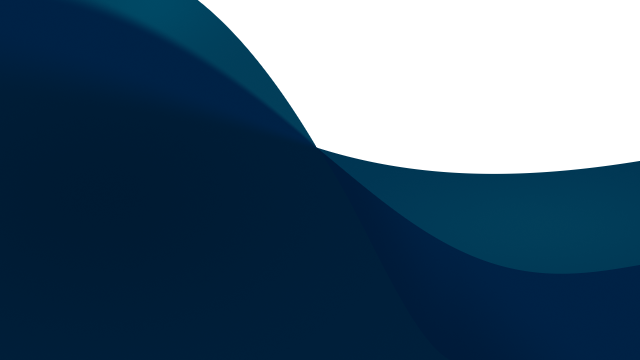
Give the GLSL for this background, as a Shadertoy shader.

```glsl
const float ASPECT = 16.0 / 9.0;
const vec2 PINCH = vec2(0.880, 0.590);   // point where all folds meet

const vec3 WHITE      = vec3(1.0);
const vec3 DARK       = vec3(0.000, 0.104, 0.198);
const vec3 DARK_RIM   = vec3(0.000, 0.124, 0.232);
const vec3 NAVY       = vec3(0.000, 0.132, 0.272);
const vec3 NAVY_SHADE = vec3(0.000, 0.106, 0.225);
const vec3 TEAL       = vec3(0.006, 0.242, 0.350);
const vec3 TEAL_SHADE = vec3(0.000, 0.205, 0.320);
const vec3 TEAL_LIGHT = vec3(0.000, 0.285, 0.395);

// Fold profiles: cubic factors of t, the horizontal offset from the pinch
const vec4 CREST_LEFT  = vec4(-1.690, -1.364, 0.0, 0.0);
const vec4 CREST_RIGHT = vec4(-0.319, 0.392, -0.092, 0.0);
const vec4 TEAL_LEFT   = vec4(-0.916, -0.447, 0.0, 0.0);
const vec4 TEAL_RIGHT  = vec4(-0.8165, -0.2556, 1.589, -0.826);
const vec4 DARK_LEFT   = vec4(-0.345, -0.080, 0.0, 0.0);
const vec4 DARK_RIGHT  = vec4(-1.322, -4.309, 9.654, 0.0);
const float DARK_RIGHT_END = 0.39;       // falls straight beyond this offset

const float TEAL_BLUR = 0.035;           // blur growth away from the pinch
const float DARK_BLUR = 0.110;
const float GRAIN = 0.003;

float profile(vec4 k, float t) {
    return t * (k.x + t * (k.y + t * (k.z + t * k.w)));
}

// Coverage above a sharp edge, one pixel wide
float above(float d) {
    return clamp(0.5 + d / max(length(vec2(dFdx(d), dFdy(d))), 1e-5), 0.0, 1.0);
}

// Soft elliptical falloff
float glow(vec2 p, vec2 center, vec2 radius) {
    vec2 q = (p - center) / radius;
    return exp(-dot(q, q));
}

float hash(vec2 p) {
    vec3 q = fract(vec3(p.xyx) * 0.1031);
    q += dot(q, q.yzx + 33.33);
    return fract((q.x + q.y) * q.z);
}

void mainImage(out vec4 fragColor, in vec2 fragCoord) {
    vec2 p = fragCoord / iResolution.xy * vec2(ASPECT, 1.0);
    float t = p.x - PINCH.x;
    float h = p.y - PINCH.y;
    float reach = max(-t, 0.0);

    // Heights above each fold
    float crest = h - profile(t < 0.0 ? CREST_LEFT : CREST_RIGHT, t);
    float tealRight = h - profile(TEAL_RIGHT, t);
    float tealLeft = h - profile(TEAL_LEFT, t);
    float darkLeft = h - profile(DARK_LEFT, t);
    float front = h - profile(DARK_RIGHT, clamp(t, 0.0, DARK_RIGHT_END))
                + max(t - DARK_RIGHT_END, 0.0);

    // Front body with a faintly lit rim
    float core = glow(p, vec2(0.28, 0.46), vec2(0.62, 0.40));
    vec3 body = mix(DARK_RIM, DARK, core);

    // Left slope: body, navy band, teal band
    float navyMix = smoothstep(-1.0, 1.0, darkLeft / (0.008 + DARK_BLUR * reach));
    float tealMix = smoothstep(-1.0, 1.0, tealLeft / (0.006 + TEAL_BLUR * reach));
    vec3 tealBand = mix(TEAL, TEAL_LIGHT, glow(p, vec2(0.42, 1.0), vec2(0.20, 0.14)));
    vec3 left = mix(body, NAVY, navyMix);
    left = mix(left, tealBand, tealMix);

    // Right valley: navy under teal, shaded along the front fold
    vec3 navyRight = mix(NAVY_SHADE, NAVY, smoothstep(0.0, 0.40, front));
    vec3 tealFill = mix(TEAL_SHADE, TEAL, glow(p, vec2(1.50, 0.37), vec2(0.48, 0.17)));
    vec3 right = mix(navyRight, tealFill, above(tealRight));
    right = mix(body, right, above(front));

    vec3 color = t < 0.0 ? left : right;
    color += (hash(fragCoord) - 0.5) * GRAIN;
    color = mix(color, WHITE, above(crest));
    fragColor = vec4(color, 1.0);
}
```
